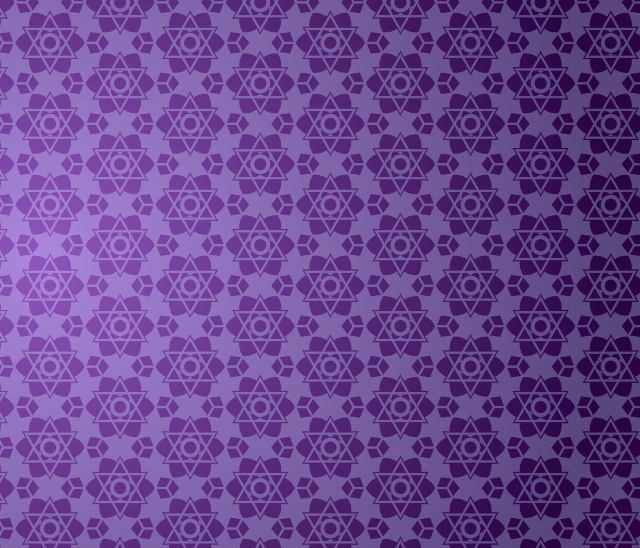
Write a WebGL 1 fragment shader that draws this pattern.

```glsl
precision highp float;

uniform vec2 u_resolution;

// Offset from the nearest centre of a triangular lattice with unit spacing.
vec2 nearestCentre(vec2 p) {
  vec2 period = vec2(sqrt(3.0), 1.0);
  vec2 a = mod(p + 0.5 * period, period) - 0.5 * period;
  vec2 b = mod(p, period) - 0.5 * period;
  return dot(a, a) < dot(b, b) ? a : b;
}

// Folds the plane into one of twelve mirrored wedges, from 0 to 30 degrees.
vec2 foldWedge(vec2 p) {
  float sector = radians(60.0);
  float angle = abs(mod(atan(p.y, p.x) + 0.5 * sector, sector) - 0.5 * sector);
  return length(p) * vec2(cos(angle), sin(angle));
}

// Half of a pointed leaf lying along the x axis.
float leaf(vec2 p, vec2 centre, float radius) {
  return length(p - centre) - radius;
}

// Six-pointed star over broad petals, with a small flower and ring inside.
float rosette(vec2 p) {
  float r = length(p);
  float pointEdge = dot(p, vec2(0.866, -0.5)) - 0.2006;
  float hexEdge = dot(p, vec2(0.866, 0.5)) - 0.2006;

  float body = min(pointEdge, leaf(p, vec2(0.2, -0.103), 0.249));
  float inlay = min(abs(pointEdge + 0.029), abs(hexEdge + 0.029)) - 0.014;
  body = max(body, -inlay);

  float flower = max(leaf(p, vec2(0.08, -0.05), 0.115), 0.123 - r);
  flower = min(flower, r - 0.075);

  float core = hexEdge + 0.043;
  return min(max(body, -core), max(flower, core));
}

// Three kites parted by a thin Y, placed where three cells meet.
float kites(vec2 p) {
  vec2 q = vec2(0.5774 - p.x, p.y);
  return max(0.0145 - q.y, dot(q, vec2(0.927, 0.365)) - 0.12);
}

void main() {
  vec2 uv = gl_FragCoord.xy / u_resolution.y;
  float cell = 0.1477;
  vec2 p = foldWedge(nearestCentre((uv - vec2(0.0912, 0.4787)) / cell));

  // Ornament coverage, smoothed over about one pixel
  float pixel = 1.0 / (u_resolution.y * cell);
  float ornament = 1.0 - smoothstep(-0.6 * pixel, 0.6 * pixel, min(rosette(p), kites(p)));

  // Glow from the left, fading to deep violet on the right
  float fade = clamp(distance(uv, vec2(0.07, 0.53)) / 1.05, 0.0, 1.0);
  vec3 ground = mix(vec3(0.67, 0.53, 0.86), vec3(0.35, 0.275, 0.49), fade);
  vec3 ink = mix(vec3(0.56, 0.34, 0.74), vec3(0.16, 0.01, 0.26), fade);

  gl_FragColor = vec4(mix(ground, ink, ornament), 1.0);
}
```
